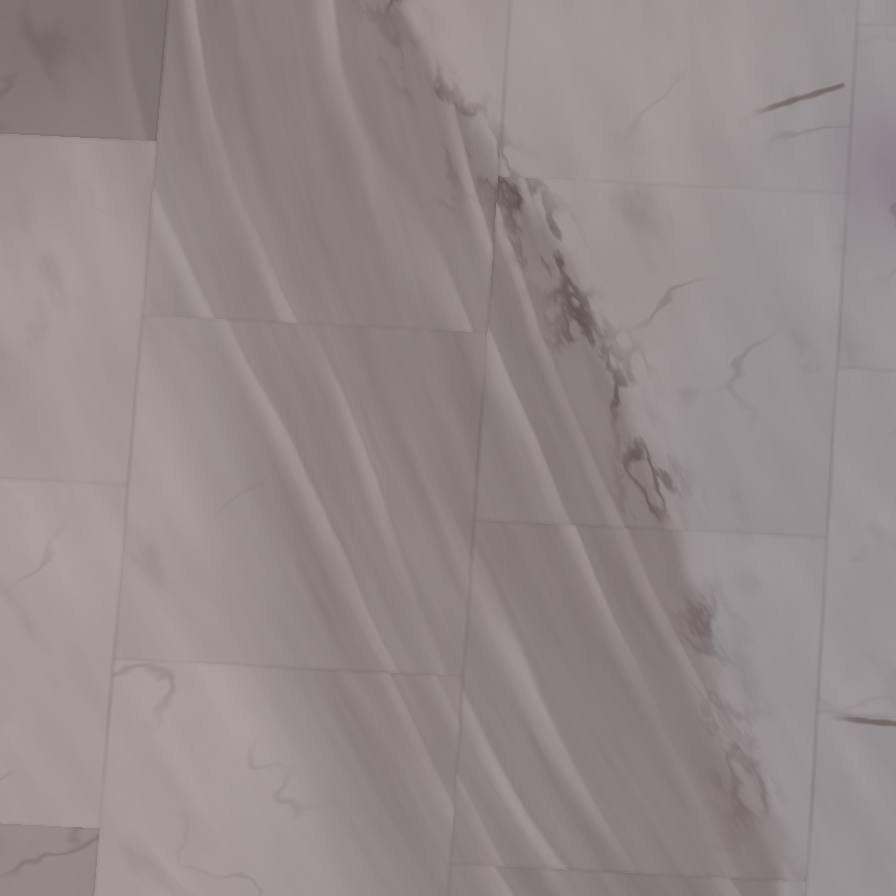
This texture is drawn by a Shadertoy shader. Its source:

```glsl
vec2 hash2(vec2 p) {
    p = vec2(dot(p, vec2(127.1, 311.7)), dot(p, vec2(269.5, 183.3)));
    return fract(sin(p) * 43758.5) * 2.0 - 1.0;
}

float gradientNoise(vec2 p) {
    vec2 i = floor(p), f = p - i;
    vec2 u = f * f * f * (f * (f * 6.0 - 15.0) + 10.0);
    vec2 e = vec2(0.0, 1.0);
    float low = mix(dot(hash2(i), f), dot(hash2(i + e.yx), f - e.yx), u.x);
    float high = mix(dot(hash2(i + e), f - e), dot(hash2(i + 1.0), f - 1.0), u.x);
    return mix(low, high, u.y);
}

float fbm(vec2 p) {
    float sum = 0.0, amp = 0.6;
    for (int i = 0; i < 5; i++) {
        sum += amp * gradientNoise(p);
        p = mat2(1.6, 1.2, -1.2, 1.6) * p + 5.3;
        amp *= 0.5;
    }
    return sum;
}

// Thin line along the zero crossing of a noise field
float crack(float field, float width) {
    return 1.0 - smoothstep(0.0, width, abs(field));
}

float scratch(vec2 p, vec2 a, vec2 b) {
    vec2 ab = b - a;
    float t = clamp(dot(p - a, ab) / dot(ab, ab), 0.0, 1.0);
    float dist = length(p - a - ab * t) + 0.003 * gradientNoise(p * 60.0);
    return (1.0 - smoothstep(0.001, 0.005, dist)) * smoothstep(0.0, 0.4, t);
}

void mainImage(out vec4 fragColor, in vec2 fragCoord) {
    vec2 uv = fragCoord / iResolution.xy;
    float down = 1.0 - uv.y;

    // Staggered tiles between three leaning seams
    vec3 seams = uv.x - vec3(0.105, 0.5, 0.9) - vec3(0.083, 0.07, 0.058) * uv.y;
    float column = dot(step(0.0, seams), vec3(1.0));
    float start = column < 0.5 ? 0.075 : column < 1.5 ? 0.25 : column < 2.5 ? 0.025 : 0.2;
    float rows = (uv.y + 0.05 * (uv.x - 0.12 - 0.3 * column) - start) / 0.385;
    vec2 tile = vec2(column, floor(rows));
    vec2 tileRand = hash2(tile + 3.0);
    float sideGap = min(abs(seams.x), min(abs(seams.y), abs(seams.z)));
    float rowGap = abs(fract(rows + 0.5) - 0.5) * 0.385;

    // Coordinate across the curved, diagonal grain
    float across = uv.x - 0.2 * down - 0.2 * down * down
                 + 0.016 * tileRand.x + 0.015 * fbm(uv * 4.0);
    float leftEdge = 0.13 - 0.13 * down;
    float rightEdge = 0.47 + 0.1 * sin(3.14 * down) + 0.07 * fbm(uv * vec2(9.0, 7.0));
    float band = smoothstep(leftEdge - 0.06, leftEdge + 0.12, across)
               * (1.0 - smoothstep(rightEdge - 0.02, rightEdge + 0.015, across));

    // Pale stone, cooler toward the lower right
    float cloud = fbm(uv * 3.5 + tileRand * 2.0);
    float wisps = fbm(vec2(across * 16.0, uv.y * 4.0) + tileRand * 3.0);
    vec3 color = mix(vec3(0.64, 0.597, 0.592), vec3(0.598, 0.575, 0.585),
                     smoothstep(0.45, 1.1, uv.x + 0.3 * down));
    color += 0.045 * cloud + 0.05 * wisps + 0.01 * tileRand.y;

    // Mauve band with long grain
    float grain = fbm(vec2(across * 24.0, uv.y * 2.2) + tileRand);
    float fine = fbm(vec2(across * 70.0, uv.y * 9.0));
    vec3 mauve = vec3(0.54, 0.493, 0.497) + 0.085 * grain + 0.03 * fine;
    mauve -= 0.025 * smoothstep(0.1, 0.5, across);
    color = mix(color, mauve, band * (0.88 + 0.3 * cloud));

    // Pale ribbons, crisp on the right and fading to the left
    float lane = across * 12.0 + 1.2 * gradientNoise(vec2(across * 8.0, uv.y * 1.6))
               + 0.05 * fine;
    float phase = 1.0 - fract(lane);
    float ribbon = smoothstep(0.0, 0.08, phase) * (1.0 - smoothstep(0.1, 0.42, phase));
    float strength = smoothstep(-0.3, 0.4, gradientNoise(vec2(floor(lane) * 3.7 + 0.5,
                                uv.y * 2.6 + tileRand.y * 0.4)));
    color += vec3(0.105, 0.105, 0.108) * ribbon * strength * band;

    // Broken brown veins along the right margin
    float offset = (across - rightEdge + 0.015) / 0.04;
    float margin = exp(-offset * offset) * (1.0 - 0.6 * smoothstep(0.55, 0.8, down));
    float patches = smoothstep(-0.25, 0.25, gradientNoise(uv * 9.0 + 4.0));
    float veins = crack(fbm(vec2(across * 18.0, uv.y * 9.0) + 8.0), 0.09);
    color -= vec3(0.14, 0.15, 0.145) * veins * margin * patches;
    color -= 0.035 * margin * smoothstep(-0.1, 0.4, fine + grain);

    // Faint gray veins in the pale stone
    vec2 slant = mat2(0.9, -0.4, 0.4, 0.9) * uv;
    float faint = crack(fbm(slant * vec2(3.0, 5.0) + tileRand * 4.0), 0.025);
    faint *= smoothstep(0.0, 0.35, gradientNoise(uv * 6.0 + 11.0));
    float smudge = smoothstep(0.1, 0.4, fbm(vec2(across * 13.0, uv.y * 7.0) + 20.0));
    color -= (0.06 * faint + 0.045 * smudge) * (1.0 - band);
    float marks = scratch(uv, vec2(0.83, 0.87), vec2(0.94, 0.905))
                + scratch(uv, vec2(0.92, 0.2), vec2(1.02, 0.19));
    color -= vec3(0.13, 0.15, 0.16) * marks;

    // Dark corner tiles, soft shade and seams
    float darkTile = column < 0.5 && (tile.y > 1.5 || tile.y < -0.5) ? 1.0 : 0.0;
    color -= darkTile * (0.07 + 0.06 * wisps);
    color -= 0.07 * (1.0 - smoothstep(0.0, 0.35, length(uv - vec2(0.0, 1.0))));
    color -= vec3(0.06, 0.07, 0.05) * (1.0 - smoothstep(0.0, 0.14, length(uv - vec2(1.02, 0.81))));
    float seamFade = 0.6 + 0.8 * gradientNoise(uv * 7.0);
    color -= 0.055 * seamFade * (1.0 - smoothstep(0.0005, 0.004, sideGap));
    color -= 0.03 * seamFade * (1.0 - smoothstep(0.0005, 0.004, rowGap));

    fragColor = vec4(color, 1.0);
}
```
